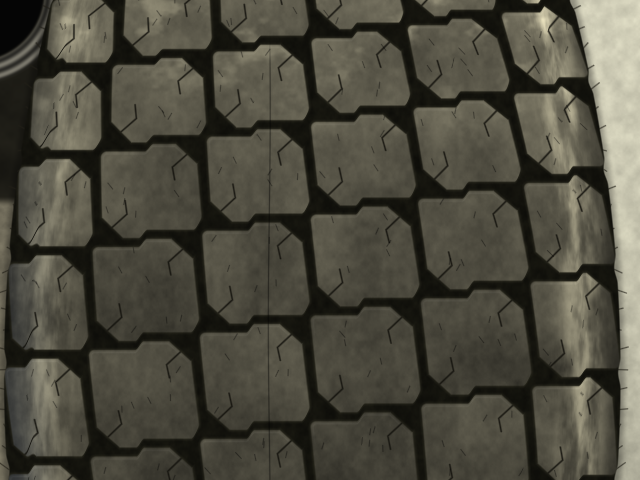
A Shadertoy shader for this texture:

```glsl
// A worn tyre tread: staggered chamfered rubber blocks curving away, beside a pale floor.

float hash(vec2 p) {
    p = fract(p * vec2(0.1031, 0.1137));
    p += dot(p, p.yx + 33.33);
    return fract((p.x + p.y) * p.x * 91.7);
}

float noise(vec2 p) {
    vec2 i = floor(p), f = fract(p);
    f = f * f * (3.0 - 2.0 * f);
    return mix(mix(hash(i), hash(i + vec2(1, 0)), f.x),
               mix(hash(i + vec2(0, 1)), hash(i + vec2(1, 1)), f.x), f.y);
}

float fbm(vec2 p) {
    float sum = 0.0, amp = 0.5;
    for (int i = 0; i < 4; i++) {
        sum += amp * noise(p);
        p = p * 2.03 + 17.1;
        amp *= 0.5;
    }
    return sum;
}

float segment(vec2 p, vec2 a, vec2 b) {
    vec2 d = b - a;
    return length(p - a - d * clamp(dot(p - a, d) / dot(d, d), 0.0, 1.0));
}

// Soft coverage of a shape whose distance is negative inside
float cover(float d, float soft) {
    float e = max(soft, 1.0 / iResolution.y);
    return 1.0 - smoothstep(-e, e, d);
}

// Floor on both sides, and the neighbouring wheel at the upper left
vec3 background(vec2 p) {
    float grain = fbm(p * 45.0);
    vec3 pale = vec3(0.83, 0.82, 0.73) * (0.88 + 0.22 * grain - 0.16 * p.y * p.y);
    vec3 shade = vec3(0.46, 0.44, 0.37) * (0.8 + 0.4 * grain);
    vec3 rubber = vec3(0.12, 0.115, 0.09) * (0.6 + 0.8 * fbm(p * 14.0));
    float r = length(p - vec2(-0.052, -0.017));
    float rim = cover(abs(r - 0.168) - 0.022, 0.006);
    vec3 wheel = mix(rubber, vec3(0.43, 0.42, 0.38) * (0.75 + 0.35 * sin(r * 320.0)), rim);
    wheel = mix(wheel, vec3(0.02), cover(r - 0.143, 0.004));
    vec3 left = mix(shade, wheel, cover(p.y - 0.42, 0.012));
    return p.x < 0.65 ? left : pale;
}

void mainImage(out vec4 fragColor, in vec2 fragCoord) {
    vec2 p = vec2(fragCoord.x, iResolution.y - fragCoord.y) / iResolution.y;

    // Curved tread coordinates: u counts columns, v counts rows downward
    float bend = 0.781 - p.y;
    float colWidth = 0.231 - 0.0591 * bend * bend;
    float u = (p.x - 0.646) / colWidth;
    float t = 1.0 - 1.152 * p.y;
    float rowHeight = 1.0 / (4.49 + 1.84 * t * t);
    float stair = floor(2.0 * u) + smoothstep(0.84, 1.0, fract(2.0 * u));
    float v = 4.04 - 3.9 * t - 0.533 * t * t * t + 0.165 * (0.5 * stair - 0.25);
    float row = floor(v), fy = v - row - 0.5;
    float us = u - 0.1 * fy;
    float col = clamp(floor(us), -3.0, 2.0);

    // Block outline: rounded box with two opposite corners cut
    float lo = max(col, -2.76), hi = min(col + 1.0, 2.8);
    vec2 q = vec2((us - 0.5 * (lo + hi)) * colWidth, fy * rowHeight);
    vec2 b = vec2(0.5 * (hi - lo) * colWidth - 0.0105, 0.5 * rowHeight - 0.0095);
    vec2 e = abs(q) - b + 0.013;
    float block = length(max(e, 0.0)) + min(max(e.x, e.y), 0.0) - 0.013;
    block = max(block, (abs(q.x - q.y) - b.x - b.y + 0.042) * 0.7071);

    // Rubber surface: lit from above, varied per block, scuffed and dusty
    vec2 id = vec2(col + 11.0, row + 17.0);
    float cloud = fbm(p * 9.0 + 3.0), fine = fbm(p * vec2(75.0, 60.0));
    float light = mix(0.365, 0.265, smoothstep(0.0, 1.0, p.y));
    light += 0.055 * (hash(id * 3.7) - 0.5) + 0.16 * (cloud - 0.47) + 0.09 * (fine - 0.47);
    light += 0.025 * smoothstep(0.5, -0.5, fy);
    float streaks = fbm(vec2(u * 9.0, v * 2.3) + 5.0);
    float sheen = exp(-pow((u - 2.48) / 0.22, 2.0)) * 0.36
                + exp(-pow((u + 2.4) / 0.25, 2.0)) * 0.22;
    light += sheen * smoothstep(0.2, 0.75, streaks);
    float scuff = smoothstep(0.5, 0.72, fbm(p * vec2(13.0, 19.0) + 41.0));
    light += 0.15 * scuff * smoothstep(0.38, 0.0, p.y);
    light *= 1.0 - 0.35 * smoothstep(2.5, 2.8, abs(u));
    vec3 rubber = light * vec3(1.02, 0.985, 0.83);
    rubber += vec3(-0.015, 0.0, 0.035) * smoothstep(-2.2, -2.7, u) * p.y;
    rubber += 0.05 * cover(abs(block + 0.005) - 0.001, 0.003) * smoothstep(0.1, 0.5, -fy);

    // Hooked cuts, point symmetric within each block
    vec2 corner = (q.y > q.x ? q : -q) - vec2(-b.x, b.y);
    float hook = min(segment(corner, vec2(0.018, -0.02), vec2(0.052, -0.049)),
                     segment(corner, vec2(0.052, -0.049), vec2(0.049, -0.076)));
    rubber = mix(rubber, vec3(0.075, 0.07, 0.05), 0.9 * cover(hook - 0.0016, 0.0015));

    // Moulding nubs
    for (int i = 0; i < 6; i++) {
        vec2 seed = id + float(i) * vec2(7.3, 3.9);
        vec2 spot = (vec2(hash(seed), hash(seed + 51.0)) - 0.5) * 1.75 * b;
        vec2 tip = spot + vec2(hash(seed + 23.0) - 0.5, -0.6) * 0.02;
        rubber *= 1.0 - 0.5 * cover(segment(q, spot, tip) - 0.0007, 0.0015);
    }

    // Grooves with faint side walls, then the mould seam
    vec3 groove = vec3(0.075, 0.073, 0.05) * (0.6 + 0.8 * fine);
    groove += vec3(0.06, 0.058, 0.045) * cover(block - 0.003, 0.004);
    vec3 tread = mix(groove, rubber, cover(block, 0.0022));
    float seam = abs(p.x - 0.561 - 0.002 * sin(p.y * 7.0)) - 0.001;
    tread *= 1.0 - 0.5 * cover(seam, 0.0018) * smoothstep(0.06, 0.15, p.y);

    // Silhouette with short rubber hairs
    float side = (abs(u - 0.02) - 2.78) * colWidth;
    float edge = side + 0.005 * smoothstep(0.35, 0.5, abs(fy));
    float tuft = floor(p.y * 24.0);
    vec2 h = vec2(side, fract(p.y * 24.0) / 24.0 - 0.02);
    vec2 tip = vec2(0.018 * hash(vec2(tuft, 4.0)), 0.024 * (hash(vec2(tuft, 9.0)) - 0.6));
    vec3 color = background(p) * (1.0 - 0.3 * cover(side - 0.008, 0.01));
    color = mix(color, vec3(0.13, 0.12, 0.09), 0.8 * cover(segment(h, vec2(-0.004, 0.0), tip) - 0.001, 0.0015));
    color = mix(color, tread, cover(edge, 0.002));
    fragColor = vec4(clamp(color, 0.0, 1.0), 1.0);
}
```
